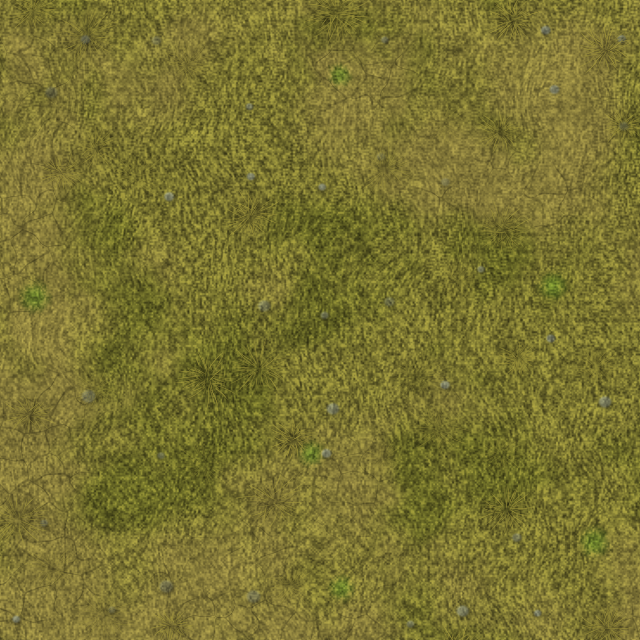
Write a WebGL 2 fragment shader that draws this texture.

```glsl
#version 300 es
precision highp float;
// Dry olive meadow seen from above: cracked soil, short grass, spiky tufts, pebbles.
uniform vec2 u_resolution;
out vec4 fragColor;

const vec3 SOIL = vec3(0.535, 0.490, 0.232);
const vec3 GRASS = vec3(0.484, 0.464, 0.190);
const vec3 LUSH = vec3(0.400, 0.402, 0.145);
const vec3 STRAW = vec3(0.640, 0.595, 0.230);
const vec3 SPROUT = vec3(0.400, 0.510, 0.160);
const vec3 STONE = vec3(0.490, 0.505, 0.420);
const vec2 BLADE_FREQ = vec2(290.0, 150.0);
const float SPECK_FREQ = 370.0;
const float SOIL_GRAIN = 0.72;
const float GRASS_GRAIN = 1.12;
const float CRACK_CELLS = 24.0;
const float CRACK_DEPTH = 0.20;
const float TUFT_CELLS = 8.0;
const float TUFT_CHANCE = 0.58;
const float TUFT_RADIUS = 0.056;
const float BLADE_WIDTH = 0.0006;
const float STONE_CELLS = 9.0;
const float STONE_CHANCE = 0.42;
const float SPROUT_CELLS = 5.0;
const float SPROUT_CHANCE = 0.22;
const float TAU = 6.2831853;

float hash(vec2 p) {
  return fract(sin(dot(p, vec2(127.1, 311.7))) * 43758.5453);
}

vec2 hash2(vec2 p) {
  return vec2(hash(p), hash(p + 57.3));
}

float noise(vec2 p) {
  vec2 i = floor(p), f = fract(p);
  f = f * f * (3.0 - 2.0 * f);
  return mix(mix(hash(i), hash(i + vec2(1, 0)), f.x),
             mix(hash(i + vec2(0, 1)), hash(i + vec2(1, 1)), f.x), f.y);
}

float fbm(vec2 p) {
  float sum = 0.0, amp = 0.5;
  for (int i = 0; i < 5; i++) {
    sum += amp * noise(p);
    p = mat2(1.6, 1.2, -1.2, 1.6) * p + 7.3;
    amp *= 0.5;
  }
  return sum / 0.97;
}

// Gap between the two nearest cell centres: zero along plate borders.
float plateEdge(vec2 p) {
  vec2 cell = floor(p);
  float near = 9.0, second = 9.0;
  for (int y = -1; y <= 1; y++)
    for (int x = -1; x <= 1; x++) {
      vec2 id = cell + vec2(x, y);
      float d = length(id + hash2(id) - p);
      second = min(second, max(near, d));
      near = min(near, d);
    }
  return second - near;
}

// Thin blades radiating from slightly shifted centres, so that they cross.
float tuftBlades(vec2 offset, float radius, float seed, float px) {
  float blades = 0.0, width = max(BLADE_WIDTH, 0.5 * px);
  for (int k = 0; k < 4; k++) {
    float layer = float(k), count = 13.0 + 3.0 * layer;
    vec2 d = offset - 0.3 * radius * (hash2(vec2(layer, 40.0 * seed)) - 0.5);
    float dist = length(d), r = dist / radius;
    float bend = 0.3 * r * sin(2.1 * layer + TAU * seed);
    float s = (atan(d.y, d.x) + bend) / TAU * count;
    vec2 id = vec2(mod(floor(s), count), 31.0 * layer + floor(97.0 * seed));
    float side = fract(s) - 0.5 - (hash(id) - 0.5) * 0.7 * (0.3 + 0.7 * r);
    float arc = abs(side) * TAU * dist / count;
    float reach = mix(0.4, 1.0, hash(id + 11.7)), root = 0.3 * hash(id + 23.8);
    float line = 1.0 - smoothstep(0.3 * width, 1.8 * width, arc);
    line *= smoothstep(root, root + 0.2, r) * (1.0 - smoothstep(reach - 0.25, reach, r));
    blades = max(blades, line * mix(0.3, 1.0, hash(id + 5.1)));
  }
  return blades;
}

vec3 addTufts(vec3 color, vec2 p, float px) {
  vec2 cell = floor(p * TUFT_CELLS);
  for (int y = -1; y <= 1; y++)
    for (int x = -1; x <= 1; x++) {
      vec2 id = cell + vec2(x, y);
      float seed = hash(id + 3.9);
      vec2 d = p - (id + 0.1 + 0.8 * hash2(id + 21.4)) / TUFT_CELLS;
      d.y *= 1.12;
      float radius = TUFT_RADIUS * mix(0.7, 1.1, hash(id + 8.2));
      if (seed > TUFT_CHANCE || length(d) > 1.6 * radius) continue;
      float r = length(d) / radius, vigor = mix(0.3, 1.0, hash(id + 14.6));
      color *= 1.0 - 0.28 * vigor * exp(-3.0 * r * r);
      color = mix(color, STRAW, 0.8 * vigor * tuftBlades(d, radius, seed, px));
    }
  return color;
}

vec3 addSprouts(vec3 color, vec2 p, float grain) {
  vec2 id = floor(p * SPROUT_CELLS);
  vec2 d = p - (id + 0.2 + 0.6 * hash2(id + 41.0)) / SPROUT_CELLS;
  float r = length(d) / mix(0.018, 0.026, hash(id + 2.2));
  float mask = step(hash(id + 66.6), SPROUT_CHANCE);
  mask *= 1.0 - smoothstep(0.2, 1.2, r + 0.8 * grain);
  return mix(color, SPROUT * (1.0 + grain), 0.75 * mask);
}

vec3 addStones(vec3 color, vec2 p, float grain, float px) {
  vec2 id = floor(p * STONE_CELLS);
  vec2 d = p - (id + 0.2 + 0.6 * hash2(id + 77.0)) / STONE_CELLS;
  float radius = mix(0.0055, 0.0105, pow(hash(id + 4.4), 2.0));
  float present = step(hash(id + 91.3), STONE_CHANCE);
  float r = length(d * vec2(1.0, 1.1)) / radius, soft = 0.15 + px / radius;
  float shadow = 1.0 - smoothstep(0.5, 1.5, length(d - radius * vec2(0.3, -0.4)) / radius);
  color *= 1.0 - 0.22 * present * shadow;
  vec3 lit = STONE * (1.0 + 0.22 * dot(d, vec2(-0.6, 0.8)) / radius + 0.6 * grain);
  float opacity = mix(0.35, 0.9, hash(id + 12.8));
  return mix(color, lit, present * opacity * (1.0 - smoothstep(1.0 - soft, 1.0 + soft, r)));
}

void main() {
  float px = 1.0 / min(u_resolution.x, u_resolution.y);
  vec2 p = gl_FragCoord.xy * px;

  // Ground cover
  float cover = smoothstep(0.28, 0.64, fbm(p * 6.0 + 3.7));
  float lush = cover * smoothstep(0.46, 0.74, fbm(p * 7.5 + 31.2));
  vec3 color = mix(mix(SOIL, GRASS, cover), LUSH, lush);
  color *= 1.0 + 0.22 * (fbm(p * 28.0 + 9.0) - 0.5);

  // Cracked plates in bare soil
  vec2 warp = vec2(noise(p * 40.0), noise(p * 40.0 + 19.0)) - 0.5;
  float crack = 1.0 - smoothstep(0.01, 0.10, plateEdge(p * CRACK_CELLS + 0.5 * warp));
  crack *= (1.0 - cover) * smoothstep(0.35, 0.65, noise(p * 9.0 + 5.0));
  color *= 1.0 - CRACK_DEPTH * crack;

  // Short blades and specks
  vec2 lean = p + vec2(0.03 * noise(p * 13.0), 0.0);
  float grain = 0.55 * (noise(lean * BLADE_FREQ) - 0.5) + 0.45 * (noise(p * SPECK_FREQ + 13.0) - 0.5);
  color *= 1.0 + grain * mix(SOIL_GRAIN, GRASS_GRAIN, cover);
  color = mix(color, STRAW, 0.40 * cover * smoothstep(0.16, 0.36, grain));

  // Scattered plants and pebbles
  color = addSprouts(color, p, grain);
  color = addStones(color, p, grain, px);
  color = addTufts(color, p, px);
  fragColor = vec4(color, 1.0);
}
```
